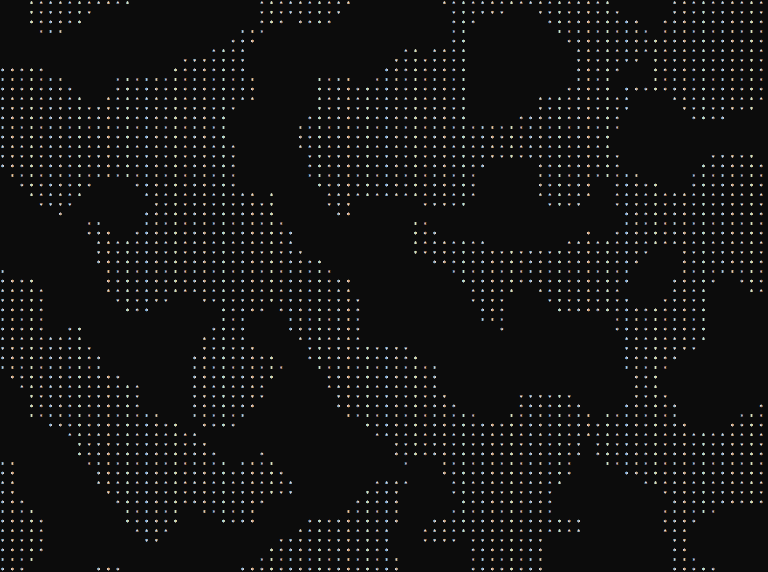
This pattern is drawn by a Shadertoy shader. Its source:

```glsl
#define COLUMNS 80.0        // star columns across the canvas
#define GRID_SHIFT 0.22     // phase of the star grid, in cells
#define ISLAND_SIZE 11.0    // cells per noise unit
#define DETAIL 0.38         // weight of the finer noise octave
#define THRESHOLD -0.06     // noise level above which stars appear
#define ARM_LENGTH 0.11     // star arm, in cells
#define ARM_WIDTH 0.04      // half thickness of an arm, in cells
#define EDGE_SOFTNESS 0.8   // width of the smooth edge, in output samples
#define FRINGE 0.014        // red and blue displacement, in cells
#define COLUMN_TINT 0.06    // warm and cool drift between columns

const vec3 BACKGROUND = vec3(0.048);
const vec3 STAR_COLOR = vec3(0.93, 0.93, 0.91);

// Random unit gradient for a lattice corner
vec2 gradient(vec2 corner) {
    float angle = 6.2831853 * fract(sin(dot(corner, vec2(127.1, 311.7))) * 43758.5453);
    return vec2(cos(angle), sin(angle));
}

float gradientNoise(vec2 p) {
    vec2 i = floor(p), f = fract(p);
    vec2 u = f * f * f * (f * (f * 6.0 - 15.0) + 10.0);
    vec2 e = vec2(0.0, 1.0);
    float low = mix(dot(gradient(i), f), dot(gradient(i + e.yx), f - e.yx), u.x);
    float high = mix(dot(gradient(i + e.xy), f - e.xy), dot(gradient(i + e.yy), f - e.yy), u.x);
    return mix(low, high, u.y);
}

// Whether a cell belongs to an island of stars
float islandMask(vec2 cell) {
    vec2 p = cell / ISLAND_SIZE + vec2(3.7, 8.2);
    float height = gradientNoise(p) + DETAIL * gradientNoise(p * 2.3 + 17.0);
    return step(THRESHOLD, height);
}

// Distance to a six-armed asterisk, one arm pair upright
float starDistance(vec2 p) {
    float d = 1.0;
    for (int k = 0; k < 3; k++) {
        float angle = 1.5707963 + float(k) * 1.0471976;
        vec2 arm = vec2(cos(angle), sin(angle));
        float along = clamp(dot(p, arm), -ARM_LENGTH, ARM_LENGTH);
        d = min(d, length(p - arm * along));
    }
    return d - ARM_WIDTH;
}

float starCoverage(vec2 p, float edge) {
    return clamp(0.5 - starDistance(p) / edge, 0.0, 1.0);
}

void mainImage(out vec4 fragColor, in vec2 fragCoord) {
    // Square cells counted from the upper left
    float pixel = COLUMNS / iResolution.x;
    vec2 p = vec2(fragCoord.x, iResolution.y - fragCoord.y) * pixel + GRID_SHIFT;
    vec2 cell = floor(p);
    vec2 local = fract(p) - 0.5;

    // Displaced colour channels give each star a warm and a cool side
    float edge = EDGE_SOFTNESS * pixel;
    vec2 shift = vec2(FRINGE, 0.0);
    vec3 coverage = vec3(starCoverage(local - shift, edge),
                         starCoverage(local, edge),
                         starCoverage(local + shift, edge));
    float warmth = COLUMN_TINT * sin(cell.x * 0.75);
    vec3 starColor = STAR_COLOR * vec3(1.0 + warmth, 1.0, 1.0 - warmth);

    vec3 color = mix(BACKGROUND, starColor, coverage * islandMask(cell));
    fragColor = vec4(color, 1.0);
}
```
